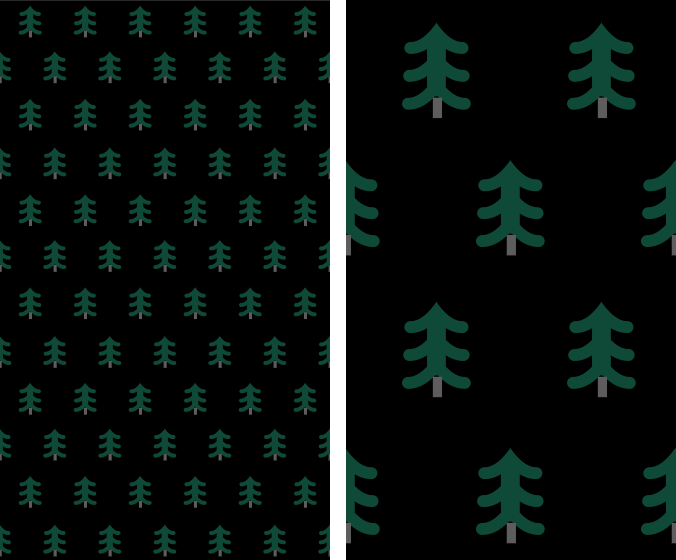
Left: the whole. Right: its middle third, enlarged.
Reproduce this pattern procedurally as a WebGL 2 fragment shader.

```glsl
#version 300 es
precision highp float;

uniform vec2 u_resolution;
out vec4 outColor;

// Pair of drooping boughs that flatten toward rounded tips
float boughs(vec2 p, float top, float reach, float droop) {
    float x = abs(p.x);
    float rest = 1.0 - min(x / reach, 1.0);
    float curve = top + droop * (1.0 - rest * rest);
    float slope = 2.0 * droop / reach * rest;
    float across = (p.y - curve) / sqrt(1.0 + slope * slope);
    return length(vec2(max(x - reach, 0.0), across)) - 0.036;
}

float box(vec2 p, vec2 halfSize) {
    vec2 d = abs(p) - halfSize;
    return length(max(d, 0.0)) + min(max(d.x, d.y), 0.0);
}

// Three tiers around a solid core; y runs down from the apex
float foliage(vec2 p) {
    float d = box(p - vec2(0.0, 0.26), vec2(0.035, 0.16)) - 0.022;
    for (int i = 0; i < 3; i++) {
        float tier = float(i);
        d = min(d, boughs(p, 0.053 + 0.16 * tier, 0.158 + 0.007 * tier, 0.096 + 0.009 * tier));
    }
    return d;
}

float coverage(float d, float pixel) {
    return smoothstep(0.5 * pixel, -0.5 * pixel, d);
}

void main() {
    const vec3 ground = vec3(0.0);
    const vec3 pineGreen = vec3(0.06, 0.29, 0.22);
    const vec3 trunkGrey = vec3(0.37, 0.36, 0.36);
    const vec3 edgeGrey = vec3(0.16);

    // Six columns across, measured downward from the top edge
    float pixel = 6.0 / u_resolution.x;
    vec2 p = vec2(gl_FragCoord.x, u_resolution.y - gl_FragCoord.y) * pixel;

    // Staggered rows with a slightly uneven spacing every four
    float pitch = 0.8574;
    float row = floor(p.y / pitch);
    float unevenness = vec4(0.0, -0.025, -0.023, 0.005)[int(mod(row, 4.0))];
    float stagger = mod(row, 2.0) < 0.5 ? 0.548 : -0.004;
    vec2 tree = vec2(fract(p.x - stagger + 0.5) - 0.5,
                     p.y - row * pitch - 0.106 - unevenness);

    // Foliage, then the trunk in front
    vec3 color = mix(ground, pineGreen, coverage(foliage(tree), pixel * 1.3));
    float trunk = box(tree - vec2(0.006, 0.512), vec2(0.028, 0.062));
    color = mix(color, trunkGrey, coverage(trunk, pixel * 1.2));

    // Faint hairline along the top
    color = mix(color, edgeGrey, coverage(p.y - 0.018, pixel));

    outColor = vec4(color, 1.0);
}
```
